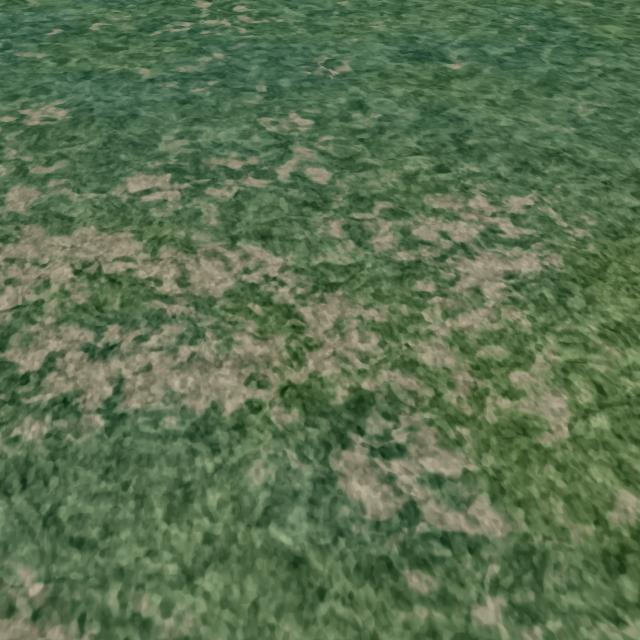
Give the GLSL for this texture, as a WebGL 2 fragment shader.

```glsl
#version 300 es
precision highp float;

uniform vec2 u_resolution;
out vec4 fragColor;

vec3 hash3(vec2 cell) {
    vec3 q = fract(cell.xyx * vec3(0.1031, 0.1030, 0.0973));
    q += dot(q, q.yxz + 33.33);
    return fract((q.xxy + q.yzz) * q.zyx);
}

// Cellular noise: random values of jittered cells, blended softly, centred on 0
float cellBlend(vec2 p) {
    vec2 base = floor(p);
    float total = 0.0, weights = 0.0;
    for (int j = -1; j <= 1; j++) {
        for (int i = -1; i <= 1; i++) {
            vec2 cell = base + vec2(i, j);
            vec3 rnd = hash3(cell);
            vec2 d = cell + rnd.xy - p;
            float w = exp(-6.0 * dot(d, d));
            total += w * rnd.z;
            weights += w;
        }
    }
    return total / weights - 0.5;
}

// Gaussian falloff around a centre
float spot(vec2 p, vec2 centre, vec2 radius) {
    vec2 d = (p - centre) / radius;
    return exp(-dot(d, d));
}

void main() {
    vec2 uv = gl_FragCoord.xy / u_resolution;

    // Ground plane receding towards a horizon above the canvas
    float drop = 1.5 - uv.y;
    vec2 ground = vec2(uv.x - 0.5, 1.5) / drop;
    ground.x += 0.12 * ground.y;
    vec2 warp = vec2(cellBlend(ground * 17.0 + 40.0), cellBlend(ground * 19.0 + 70.0));
    vec2 g = ground + 0.02 * warp;

    // Patches, clumps, tufts and blades; the finest fade with distance
    float near = smoothstep(0.5, 1.1, drop);
    float patches = cellBlend(g * 7.0 + 11.0);
    float clump = cellBlend(g * 21.0 + 23.0);
    float tuft = cellBlend(g * vec2(42.0, 47.0) + 5.0);
    float blade = cellBlend(g * vec2(105.0, 80.0) + 31.0) * mix(0.35, 1.0, near);
    float fibre = cellBlend(ground * vec2(190.0, 125.0) + 57.0) * near;

    // Worn diagonal band with a lush island and a bare corner
    float offBand = (uv.y - 0.56 + 0.32 * uv.x) / 0.24;
    float worn = exp(-offBand * offBand) * mix(1.0, 0.72, uv.x);
    worn += 0.9 * spot(uv, vec2(0.1, 0.0), vec2(0.25, 0.07));
    worn += 0.5 * spot(uv, vec2(0.7, 0.02), vec2(0.16, 0.14));
    worn -= 0.9 * spot(uv, vec2(0.14, 0.19), vec2(0.2, 0.1));
    worn -= 0.5 * spot(uv, vec2(0.38, 0.13), vec2(0.16, 0.1));
    worn -= 0.5 * smoothstep(0.68, 0.95, uv.y);
    float exposure = 0.42 * worn + 0.8 * patches + 0.65 * clump + 0.6 * tuft + 0.3 * blade;
    float soil = smoothstep(0.1, 0.66, exposure);

    // Grass: shaded roots to sunlit tips, cooler far away, warmer in places
    float tone = 0.45 + 0.35 * clump + 0.6 * tuft + 0.75 * blade + 0.45 * fibre;
    vec3 grass = mix(vec3(0.19, 0.30, 0.17), vec3(0.51, 0.60, 0.44), tone);
    float warmth = cellBlend(ground * 4.5 + 90.0) + 0.5 * (uv.x - 0.5);
    grass += vec3(0.05, 0.035, -0.02) * warmth;
    grass += vec3(-0.05, -0.015, 0.01) * smoothstep(0.55, 1.0, uv.y);

    // Dry earth with pale straw
    float dust = 0.5 + 0.3 * patches + 0.4 * tuft + 0.6 * blade + 0.5 * fibre;
    vec3 earth = mix(vec3(0.37, 0.37, 0.28), vec3(0.69, 0.65, 0.56), dust);

    vec3 colour = mix(grass, earth, 0.92 * soil);
    fragColor = vec4(clamp(colour, 0.0, 1.0), 1.0);
}
```
